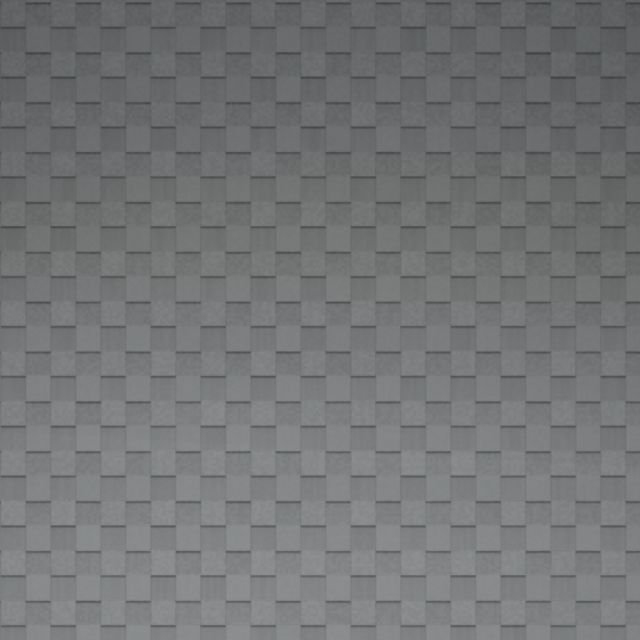
This texture is drawn by a Shadertoy shader. Its source:

```glsl
// Grey basket-weave checker of raised tiles with shadowed upper edges, under soft uneven light.

const vec2  CELLS = vec2(25.6, 25.67);    // columns and rows across the canvas
const vec2  OFFSET = vec2(0.03, 0.07);    // shift of the weave, in cells
const float ODD_START = 0.975;            // where the second row of each pair begins
const vec2  SOFT = vec2(0.045, 0.06);     // edge softness, in cells
const float RECESS = 0.026;               // darkening of sunken cells
const float RECESS_FADE = 0.022;          // extra shade under the overhang
const float LINE_DEPTH = 0.105;           // darkness of the shadow line
const float SIDE_DEPTH = 0.022;           // darkness of the vertical seams
const float TILE_VARIATION = 0.012;
const float GRAIN = 0.034;
const float GRAIN_SCALE = 230.0;
const float LIGHT_TOP = 0.408;
const float LIGHT_BOTTOM = 0.548;
const vec3  COOL_TINT = vec3(-0.007, 0.002, 0.008);
const vec3  WARM_TINT = vec3(0.003, 0.002, -0.010);

float hash(vec2 p) {
    return fract(sin(dot(p, vec2(127.1, 311.7))) * 43758.5453);
}

float noise(vec2 p) {
    vec2 i = floor(p), f = fract(p);
    f = f * f * (3.0 - 2.0 * f);
    return mix(mix(hash(i), hash(i + vec2(1, 0)), f.x),
               mix(hash(i + vec2(0, 1)), hash(i + vec2(1, 1)), f.x), f.y);
}

// Broad light: dim at the top and towards the sides, with a faint slanted crease.
float illumination(vec2 uv) {
    float light = mix(LIGHT_TOP, LIGHT_BOTTOM, smoothstep(-0.1, 0.95, uv.y));
    light -= 0.10 * (uv.x - 0.4) * (uv.x - 0.4);
    light += 0.010 * (noise(uv * vec2(3.0, 9.0)) - 0.5);
    float below = uv.y - 0.675 - 0.055 * uv.x;
    light += 0.010 * smoothstep(-0.004, 0.004, below) * (1.0 - smoothstep(0.0, 0.05, below));
    return light;
}

void mainImage(out vec4 fragColor, in vec2 fragCoord) {
    vec2 uv = fragCoord / iResolution.xy;
    uv.y = 1.0 - uv.y;                    // measure downwards from the top
    vec2 grid = uv * CELLS - OFFSET;

    // Position within the cell; rows come in slightly unequal pairs
    float pairY = mod(grid.y, 2.0);
    float odd = step(ODD_START, pairY);
    float rowHeight = mix(ODD_START, 2.0 - ODD_START, odd);
    vec2 cell = vec2(floor(grid.x), 2.0 * floor(grid.y / 2.0) + odd);
    vec2 local = vec2(fract(grid.x), pairY - odd * ODD_START);

    // Softened checker: sunken cells are odd columns in even rows, and the reverse
    vec2 edge = min(local, vec2(1.0, rowHeight) - local);
    vec2 soft = max(SOFT, CELLS / iResolution.xy);
    vec2 inside = clamp(edge / soft, 0.0, 1.0);
    float parity = mod(cell.x + cell.y, 2.0) * 2.0 - 1.0;
    float sunken = 0.5 + 0.5 * parity * inside.x * inside.y;
    float sunkenColumn = 0.5 + 0.5 * parity * inside.x;

    float shade = illumination(uv);
    float strength = shade / 0.48;

    // Sunken cells, darkest just below the overhanging tile
    shade -= strength * sunken * (RECESS + RECESS_FADE * exp(-4.0 * local.y));

    // Shadow line along the top of each sunken cell
    float line = smoothstep(0.0, 0.06, local.y) * (1.0 - smoothstep(0.06, 0.17, local.y));
    shade -= strength * LINE_DEPTH * line * sunkenColumn * mix(0.9, 1.1, hash(cell + 7.0));

    // Thin vertical seams between cells
    shade -= strength * SIDE_DEPTH * (1.0 - smoothstep(0.0, 0.07, edge.x));

    // Cell-to-cell tone, grain on even rows, fine upright ribs in odd sunken cells
    shade += TILE_VARIATION * (hash(cell) - 0.5);
    float grain = noise(uv * GRAIN_SCALE) - 0.5;
    shade += GRAIN * grain * mix(1.0, 0.4, odd);
    float ribs = noise(vec2(grid.x * 7.0, cell.y * 5.0)) - 0.5;
    shade += 0.016 * ribs * odd * sunken;

    // Cool grey, warming in a band above the middle
    float warm = exp(-pow((uv.y - 0.36) / 0.13, 2.0)) * mix(0.5, 1.0, uv.x);
    vec3 color = vec3(shade) + COOL_TINT + WARM_TINT * warm;
    fragColor = vec4(color, 1.0);
}
```
